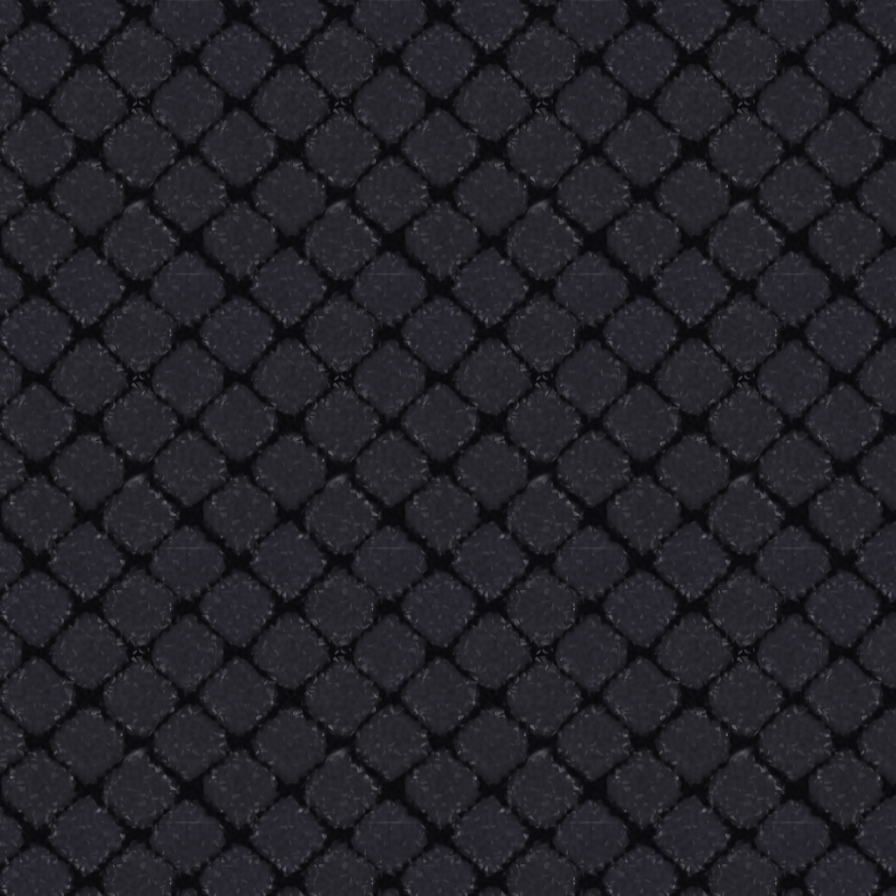
Give the GLSL for this texture, as a three.js fragment shader.

```glsl
// Dark reptile leather: rounded scales on a staggered diamond lattice, parted
// by thin black grooves that widen at crossings. Scales are distance functions;
// wear is periodic gradient noise and grains, repeating every 2 by 3 cells.

#define CELL_SIZE vec2(0.1126, 0.1020)
#define ORIGIN vec2(0.3796, 0.7308)
#define TILE vec2(2.0, 3.0)
#define SCALE_RADII vec2(0.76, 0.88)
#define DIAMOND_SIZE 0.985
#define JITTER 0.04
#define RAGGED 0.10
#define SPECK_AMOUNT 0.9
#define GROOVE_COLOR vec3(0.045, 0.043, 0.056)
#define BODY_COLOR vec3(0.152, 0.148, 0.172)
#define SPECK_COLOR vec3(0.42, 0.41, 0.44)

varying vec2 vUv;

vec2 hash2(vec2 p) {
  vec3 q = fract(p.xyx * vec3(0.1031, 0.1030, 0.0973));
  q += dot(q, q.yzx + 33.33);
  return fract((q.xx + q.yz) * q.zy);
}

float cornerGradient(vec2 corner, vec2 offset, vec2 period) {
  float angle = 6.2832 * hash2(mod(corner, period) + 7.0).x;
  return dot(vec2(cos(angle), sin(angle)), offset);
}

// Gradient noise that repeats with the tile; freq must be whole numbers
float tileNoise(vec2 p, vec2 freq) {
  vec2 period = TILE * freq;
  p *= freq;
  vec2 i = floor(p), f = p - i;
  vec2 w = f * f * f * (f * (f * 6.0 - 15.0) + 10.0);
  vec2 e = vec2(1.0, 0.0);
  float low = mix(cornerGradient(i, f, period), cornerGradient(i + e, f - e, period), w.x);
  float high = mix(cornerGradient(i + e.yx, f - e.yx, period),
                   cornerGradient(i + e.xx, f - e.xx, period), w.x);
  return mix(low, high, w.y);
}

// Nearest scale of one half lattice: x = distance to rim, y = random tone
vec2 scaleAt(vec2 p, float stagger) {
  vec2 id = floor(p - stagger + 0.5);
  vec2 random = hash2(mod(2.0 * (id + stagger), 2.0 * TILE) + 3.0);
  vec2 local = 2.0 * (p - stagger - id) + JITTER * (2.0 * random - 1.0);
  float diamond = 0.707 * (abs(local.x) + abs(local.y) - DIAMOND_SIZE);
  float oval = 0.8 * (length(local / SCALE_RADII) - 1.0);
  float blend = max(0.08 - abs(diamond - oval), 0.0);
  return vec2(max(diamond, oval) + blend * blend / 0.32, random.x);
}

// Small scattered grains, one candidate per fine cell
float specks(vec2 p, vec2 freq, float density) {
  p *= freq;
  vec2 id = floor(p);
  vec2 seed = mod(id, TILE * freq);
  vec2 random = hash2(seed + 19.0);
  vec2 offset = p - id - 0.3 - 0.4 * random;
  float dotShape = 1.0 - smoothstep(0.12, 0.42, length(offset));
  return dotShape * step(1.0 - density, hash2(seed + 71.0).y) * (0.35 + 0.65 * random.x);
}

void main() {
  vec2 p = (vUv - ORIGIN) / CELL_SIZE;
  vec2 tilePos = mod(p + 0.5, TILE) - 0.5;

  // Ragged scale outlines
  float coarse = tileNoise(p + 0.14, vec2(3.0));
  float fine = tileNoise(p + vec2(0.031, 0.047), vec2(15.0, 11.0));
  vec2 warped = p + 0.03 * vec2(coarse, tileNoise(p + 0.37, vec2(3.0)));
  vec2 even = scaleAt(warped, 0.0);
  vec2 odd = scaleAt(warped, 0.5);
  vec2 nearest = even.x < odd.x ? even : odd;
  float rim = nearest.x + RAGGED * fine + 0.03 * coarse;
  float body = 1.0 - smoothstep(-0.085, 0.02, rim);

  // Smooth, faintly blue scales, shaded towards the groove
  float grain = tileNoise(p + vec2(0.013, 0.021), vec2(21.0, 17.0));
  float mottle = 1.0 + 0.10 * coarse + 0.12 * fine + 0.20 * grain;
  vec3 tint = mix(vec3(1.0, 0.99, 0.98), vec3(0.99, 1.0, 1.05), nearest.y);
  float shade = 1.02 - 0.20 * smoothstep(-0.20, -0.05, rim);
  vec3 color = mix(GROOVE_COLOR * (1.0 + 0.5 * grain), BODY_COLOR * tint * mottle * shade, body);

  // Worn rims, with sparse grains inside the scales; warping hides the grain grid
  vec2 grainPos = p + 0.06 * vec2(fine, tileNoise(p + 0.53, vec2(8.0)));
  float rimBand = exp(-pow((rim + 0.11) / 0.095, 2.0));
  float patches = smoothstep(-0.35, 0.25, tileNoise(p + 0.21, vec2(4.0)));
  float rimGrains = specks(grainPos, vec2(14.0, 11.0), 0.62);
  float fringe = smoothstep(0.08, 0.45, tileNoise(p + 0.11, vec2(17.0, 12.0)));
  float wear = rimBand * patches * (0.95 * rimGrains + 0.42 * fringe);
  wear += 0.30 * specks(grainPos + 0.13, vec2(15.0, 12.0), 0.28) * body;

  // Gritty groove crossing and a bright chip, once per tile
  vec2 crossing = tilePos - vec2(0.0, 1.5);
  float grit = exp(-dot(crossing, crossing) / 0.032);
  wear += 0.95 * grit * specks(grainPos + 0.07, vec2(14.0, 11.0), 0.65);
  vec2 chip = tilePos - vec2(-0.02, 0.39) + 0.03 * vec2(grain, fine);
  chip = vec2(chip.x * 0.85 + chip.y * 0.5, chip.y * 0.85 - chip.x * 0.5) / vec2(0.085, 0.036);
  wear += exp(-dot(chip, chip)) * (0.95 + fine);

  // Faint seam scratch and rubbed left border
  float seamY = mod(p.y + 0.36 + 1.5, TILE.y) - 1.5;
  float seamX = smoothstep(0.15, 0.30, tilePos.x) * (1.0 - smoothstep(0.65, 0.85, tilePos.x));
  wear += 0.22 * seamX * (1.0 - smoothstep(0.006, 0.022, abs(seamY))) * (0.7 + fine);
  wear += 0.4 * (1.0 - smoothstep(0.0, 0.02, vUv.x)) * rimGrains;

  color = mix(color, SPECK_COLOR, clamp(SPECK_AMOUNT * wear, 0.0, 1.0));
  gl_FragColor = vec4(color, 1.0);
}
```
